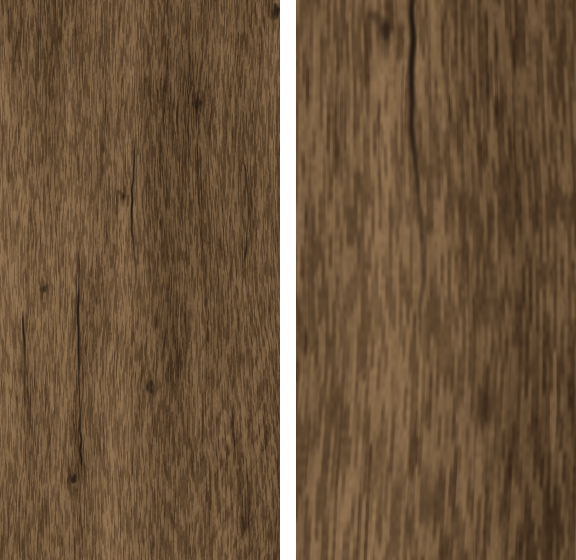
Left: the whole. Right: its middle third, enlarged.
This texture is drawn by a Shadertoy shader. Its source:

```glsl
#define DARK vec3(0.311, 0.227, 0.148)
#define LIGHT vec3(0.500, 0.391, 0.272)
#define CRACK vec3(0.13, 0.095, 0.065)
#define BASE_TONE 0.60
#define FIBRE_CONTRAST 0.30
#define PORE_DEPTH 0.32
#define BAND_CONTRAST 1.3
#define FIGURE_DEPTH 0.30
#define CRACKS 5
#define KNOTS 6

float hash(vec2 p) {
    vec3 q = fract(vec3(p.xyx) * 0.1031);
    q += dot(q, q.yzx + 33.33);
    return fract((q.x + q.y) * q.z);
}

// Smooth value noise in -1..1
float noise(vec2 p) {
    vec2 i = floor(p), f = fract(p);
    f = f * f * (3.0 - 2.0 * f);
    float low = mix(hash(i), hash(i + vec2(1, 0)), f.x);
    float high = mix(hash(i + vec2(0, 1)), hash(i + vec2(1, 1)), f.x);
    return 2.0 * mix(low, high, f.y) - 1.0;
}

// One column of crisp strokes, -1..1, with its own vertical offset
float column(float i, float y) {
    float n = noise(vec2(i * 3.0, y + 40.0 * hash(vec2(i, 1.0))));
    return 2.0 * smoothstep(-0.45, 0.45, n) - 1.0;
}

// Strokes whose ends are staggered from column to column
float strokes(vec2 p) {
    float i = floor(p.x);
    return mix(column(i, p.y), column(i + 1.0, p.y), smoothstep(0.15, 0.85, fract(p.x)));
}

vec2 knotCentre(float k) {
    return vec2(fract(0.16 + 0.275 * k), 2.0 * fract(0.485 + 0.165 * k));
}

// Sideways bending of the grain: slow waver, lean and flow around knots
float grainShift(vec2 p) {
    float shift = 0.012 * noise(p * vec2(3.0, 2.0) + 7.0);
    shift += 0.0015 * noise(p * vec2(14.0, 12.0) + 31.0);
    shift -= 0.08 * smoothstep(0.5, 1.1, p.x) * smoothstep(1.3, 0.0, p.y);
    for (int k = 0; k < KNOTS; k++) {
        vec2 d = p - knotCentre(float(k));
        shift -= 0.3 * d.x * exp(-dot(d * d, vec2(900.0, 300.0)));
    }
    return shift;
}

// Long thin splits: x is the dark core, y the soft stain beside it
vec2 cracks(vec2 p) {
    vec2 result = vec2(0);
    for (int n = 0; n < CRACKS; n++) {
        float i = float(n);
        vec2 centre = vec2(fract(0.28 + 0.2 * i), 1.15 - 0.47 * cos(1.4 * i + 0.3));
        float halfLength = 0.18 + 0.28 / (1.0 + i * i);
        float along = (p.y - centre.y) / halfLength;
        float bend = 0.013 * noise(vec2(p.y * 4.0, i * 9.0))
                   + 0.003 * noise(vec2(p.y * 28.0, i * 5.0));
        float across = abs(p.x - centre.x - bend);
        float taper = smoothstep(1.0, 0.7, abs(along));
        float broken = 0.7 + 0.4 * noise(vec2(p.y * 11.0, i * 3.0 + 2.0));
        float width = 0.002 + 0.003 * taper * broken;
        float core = taper * broken * smoothstep(width + 0.0015, 0.0, across);
        float stain = taper * exp(-across * across * 1800.0);
        result = max(result, vec2(core, stain));
    }
    return clamp(result, 0.0, 1.0);
}

// Small ragged knots with a dim halo
vec2 knots(vec2 p) {
    vec2 result = vec2(0);
    for (int n = 0; n < KNOTS; n++) {
        float k = float(n);
        vec2 d = (p - knotCentre(k)) * vec2(1.0, 0.6);
        float size = 0.009 + 0.007 * hash(vec2(k, 4.0));
        float r = length(d) / size + 0.7 * noise(p * vec2(120.0, 60.0));
        float core = smoothstep(1.4, 0.0, r) * (0.5 + 0.35 * hash(vec2(k, 8.0)));
        result = max(result, vec2(core, exp(-r * r * 0.2)));
    }
    return result;
}

void mainImage(out vec4 fragColor, in vec2 fragCoord) {
    vec2 p = fragCoord / iResolution.x;
    vec2 g = vec2(p.x + grainShift(p), p.y);

    // Broad bands, darker toward the right
    float bands = 0.26 * noise(g * vec2(5.0, 0.8) + 3.0)
                + 0.16 * noise(g * vec2(17.0, 1.2) + 11.0)
                + 0.12 * noise(g * vec2(42.0, 1.8) + 19.0)
                + 0.06 * noise(p * vec2(7.0, 5.0) + 23.0)
                - 0.16 * smoothstep(0.52, 0.76, g.x);
    float tone = BASE_TONE + BAND_CONTRAST * bands;

    // Slanting growth rings in the lower right, each with one dark edge
    float area = smoothstep(0.58, 0.82, p.x) * smoothstep(1.15, 0.55, p.y);
    float slant = p.y - 0.6 * p.x - 0.8 * p.x * p.x + 0.05 * noise(p * 4.0);
    float ring = fract(slant * 9.0 + 0.6 * noise(vec2(slant * 8.0, p.x * 3.0)));
    float figure = 0.3 - pow(1.0 - ring, 2.0) * smoothstep(0.0, 0.08, ring);
    tone += FIGURE_DEPTH * area * figure;

    // Crisp fibres, fine speckle and dark pores
    float fibre = strokes(g * vec2(240.0, 26.0)) + 0.35 * strokes(g * vec2(128.0, 9.0) + 5.0);
    fibre += 0.5 * noise(g * vec2(250.0, 120.0) + 17.0);
    tone += FIBRE_CONTRAST * fibre;
    tone -= PORE_DEPTH * smoothstep(0.4, 0.95, strokes(g * vec2(190.0, 8.0) + 41.0))
                       * smoothstep(-0.3, 0.4, noise(g * vec2(60.0, 5.0) + 53.0));

    // Splits and knots
    vec2 split = cracks(p), knot = knots(p);
    tone -= 0.2 * split.y + 0.3 * knot.y;
    vec3 wood = mix(DARK, LIGHT, clamp(tone, -0.6, 1.35));
    wood = mix(wood, CRACK, max(split.x * 0.95, knot.x));
    fragColor = vec4(wood, 1.0);
}
```
